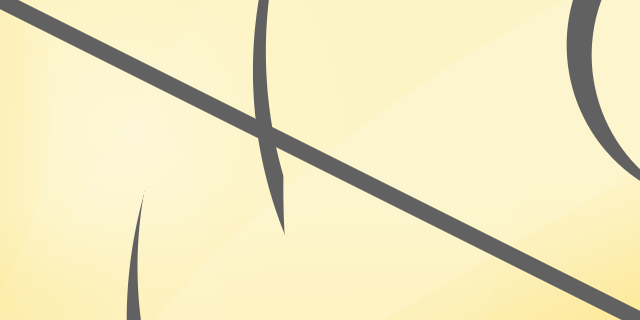
This background is drawn by a WebGL 2 fragment shader. Its source:

```glsl
#version 300 es
precision highp float;
// Pale yellow backdrop of overlapping light sheets, crossed by a grey bar and three curved blades.
uniform vec2 u_resolution;
out vec4 fragColor;

float disc(vec2 p, vec2 center, float radius) {
    return length(p - center) - radius;
}

// Inside the outer disc but outside the inner one
float crescent(float outer, float inner) {
    return max(outer, -inner);
}

// Antialiased coverage of a signed distance, one pixel wide
float fill(float d) {
    return clamp(0.5 - d * u_resolution.y, 0.0, 1.0);
}

// Brightness of the backdrop: 0 is deep yellow, 1 is pale cream
float sheets(vec2 p) {
    float light = 0.71;

    // Soft glow on the left and warmer floor
    light += 0.20 * exp(-dot(p - vec2(0.39, 0.6), p - vec2(0.39, 0.6)) * 9.0);
    light -= 0.15 * smoothstep(0.45, 0.0, p.y);
    light -= 0.20 * smoothstep(0.5, 0.0, length(p * vec2(1.0, 1.3)));

    // Broad curved sheet sweeping up to the right
    light += 0.10 * fill(disc(p, vec2(3.652, -2.755), 4.2));

    // Faint arcs on the left
    light += 0.03 * fill(disc(p, vec2(-0.45, 0.0), 1.14));
    light += 0.04 * fill((0.05 + 0.617 * (p.y - 0.06) - p.x) * 0.85);
    float leftRim = disc(p, vec2(-1.073, 0.68), 1.23);
    light -= fill(leftRim) * (0.07 + 0.15 * smoothstep(0.0, 0.15, -leftRim));

    // Warm wedge in the lower right corner
    float wedge = (p.y - 0.581 * (p.x - 1.198)) * 0.865;
    light -= fill(wedge) * (0.11 + 0.34 * smoothstep(0.0, 0.4, -wedge));
    light -= 0.04 * fill((1.51 + 0.328 * p.y - p.x) * 0.95) * smoothstep(0.55, 0.3, p.y);
    return light;
}

void main() {
    vec2 p = gl_FragCoord.xy / u_resolution.y;
    vec3 deepYellow = vec3(0.99, 0.905, 0.56);
    vec3 paleCream = vec3(0.992, 0.972, 0.85);
    vec3 grey = vec3(0.38);
    vec3 color = mix(deepYellow, paleCream, clamp(sheets(p), 0.0, 1.0));

    // Diagonal bar
    float shape = abs(p.y - 1.0 + 0.5 * p.x) * 0.894 - 0.0256;

    // Middle blade, cut by a nearly upright edge
    float middle = crescent(disc(p, vec2(2.155, 0.7786), 1.3646),
                            disc(p, vec2(2.2344, 0.8385), 1.4036));
    float cut = p.x - 0.8854 - 0.18 * (p.y - 0.414) * (p.y - 0.414);
    shape = min(shape, max(middle, cut));

    // Lower left blade
    shape = min(shape, crescent(disc(p, vec2(1.849, 0.0), 1.4531),
                                disc(p, vec2(1.75, 0.1667), 1.3203)));

    // Upper right crescent
    shape = min(shape, crescent(disc(p, vec2(2.2786, 0.8594), 0.5078),
                                disc(p, vec2(2.3464, 0.8281), 0.4974)));

    fragColor = vec4(mix(color, grey, fill(shape)), 1.0);
}
```
